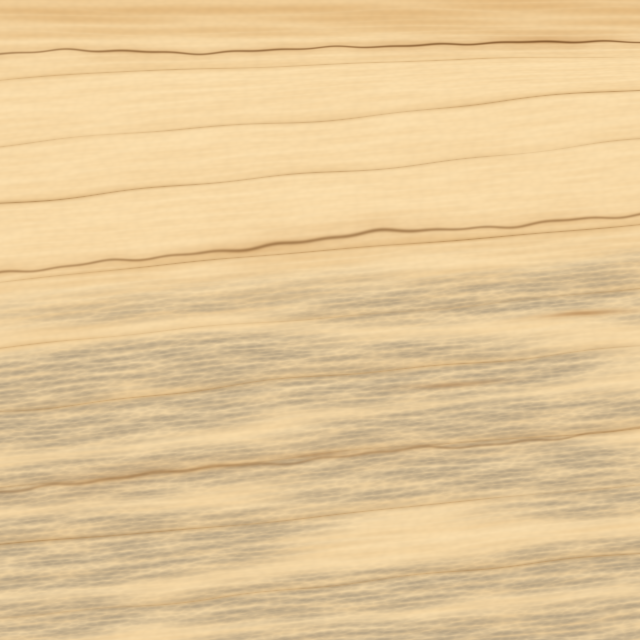
Write a three.js fragment shader that draws this texture.

```glsl
// Pale spalted maple board: cream wood with gently rising grain.
// Layered sines bend the grain and its brown veins; stretched cellular
// noise draws the tan fibres and the speckled grey streaks.
varying vec2 vUv;

vec2 hash2(vec2 p) {
  return fract(sin(vec2(dot(p, vec2(127.1, 311.7)), dot(p, vec2(269.5, 183.3)))) * 4375.85);
}

// Cellular noise: distance to the nearest scattered point
float cells(vec2 p) {
  vec2 id = floor(p);
  vec2 f = p - id;
  float nearest = 4.0;
  for (int j = -1; j <= 1; j++) {
    for (int i = -1; i <= 1; i++) {
      vec2 o = vec2(float(i), float(j));
      vec2 r = o + hash2(id + o) - f;
      nearest = min(nearest, dot(r, r));
    }
  }
  return sqrt(nearest);
}

// Soft spots around the cell points, 1 at their centres
float spots(vec2 p, float radius) {
  return 1.0 - smoothstep(0.0, radius, cells(p));
}

// Layered sines in -1..1
float waves(float x, float seed) {
  return 0.5 * sin(x * 5.0 + seed) + 0.3 * sin(x * 12.3 + seed * 2.7)
       + 0.2 * sin(x * 31.0 + seed * 5.1);
}

void main() {
  vec2 uv = vUv;
  float x = uv.x;

  // Grain height: rises to the right and levels out near the top edge
  float slope = 0.095 * (1.0 - smoothstep(0.84, 0.97, uv.y));
  float v = uv.y - slope * x + 0.004 * waves(x * 0.7, uv.y * 7.0);
  float lower = 1.0 - smoothstep(0.46, 0.56, v);
  float top = smoothstep(0.91, 0.99, v);

  // Cream ground with tan fibres and broad bands
  vec3 color = vec3(0.985, 0.872, 0.678);
  float fibre = spots(vec2(x * 3.5, v * 75.0), 0.85);
  float hair = spots(vec2(x * 13.0 + 7.0, v * 150.0), 0.9);
  float band = smoothstep(0.1, 0.9, waves(v * 2.6, 1.3));
  color = mix(color, vec3(0.91, 0.76, 0.54), fibre * (0.2 + 0.3 * band) + 0.14 * hair);
  color = mix(color, vec3(0.87, 0.70, 0.47), top * (0.4 + 0.4 * fibre));

  // Grey streaks: fine flecks gathered in long patches of the lower board
  float patches = smoothstep(0.1, 0.65, spots(vec2(x * 1.7 + 3.0, v * 15.0), 0.95));
  float fleck = spots(vec2(x * 9.0, v * 115.0 + 5.0), 0.85);
  float speckle = spots(vec2(x * 65.0, v * 190.0), 0.9);
  float grey = lower * (0.12 + patches) * (0.2 + 0.75 * fleck + 0.3 * speckle);
  color = mix(color, vec3(0.68, 0.61, 0.50), clamp(grey * 0.62, 0.0, 0.85));

  // Thin growth lines, crisp below and fading upward
  for (int i = 0; i < 9; i++) {
    float n = float(i);
    vec2 h = hash2(vec2(n, 4.0));
    float level = 0.885 - 0.105 * n + 0.045 * (h.x - 0.5);
    float d = v - level - 0.005 * waves(x * 0.8, n * 2.1);
    float line = exp(-abs(d) / 0.0018);
    float fade = d > 0.0 ? exp(-d / 0.012) : exp(d / 0.003);
    float presence = 0.6 + 0.4 * waves(x * 0.9, n * 3.7);
    color = mix(color, vec3(0.89, 0.72, 0.48), 0.4 * fade * presence);
    color = mix(color, vec3(0.63, 0.47, 0.28), (0.3 + 0.35 * h.y) * line * presence);
  }

  // Bold dark veins with brown haze, weaker toward the bottom
  for (int i = 0; i < 3; i++) {
    float n = float(i);
    float strength = 1.0 - 0.28 * n;
    float kink = 0.007 * waves(x * 1.4, 2.0 + n * 1.9) + 0.0012 * sin(x * 75.0 + n);
    float d = v - (0.915 - 0.34 * n) - kink;
    float swell = 0.5 + 0.5 * waves(x * 0.9, 4.2 + n * 1.3);
    float haze = exp(-abs(d) / (0.005 + 0.012 * swell)) * (0.2 + 0.6 * swell);
    float core = exp(-pow(d / (0.0016 + 0.0018 * swell), 2.0));
    color = mix(color, vec3(0.80, 0.61, 0.39), strength * haze * (0.7 + 0.3 * fibre));
    color = mix(color, vec3(0.50, 0.34, 0.18), strength * core * (0.45 + 0.4 * swell));
  }

  // Short brown scars stepping down through the middle
  for (int i = 0; i < 3; i++) {
    float n = float(i);
    vec2 q = uv - vec2(0.92 - 0.21 * n, 0.51 - 0.11 * n);
    q.y -= 0.06 * q.x + 0.002 * waves(x * 3.0, n);
    float scar = exp(-pow(q.x / 0.075, 2.0) - pow(q.y / 0.005, 2.0));
    color = mix(color, vec3(0.70, 0.51, 0.31), scar * (0.7 - 0.2 * n) * (0.6 + 0.4 * fleck));
  }

  // Faint mottling of the surface
  color *= 1.0 + 0.018 * (spots(vec2(x * 70.0, v * 110.0), 1.0) - 0.4);
  gl_FragColor = vec4(color, 1.0);
}
```
